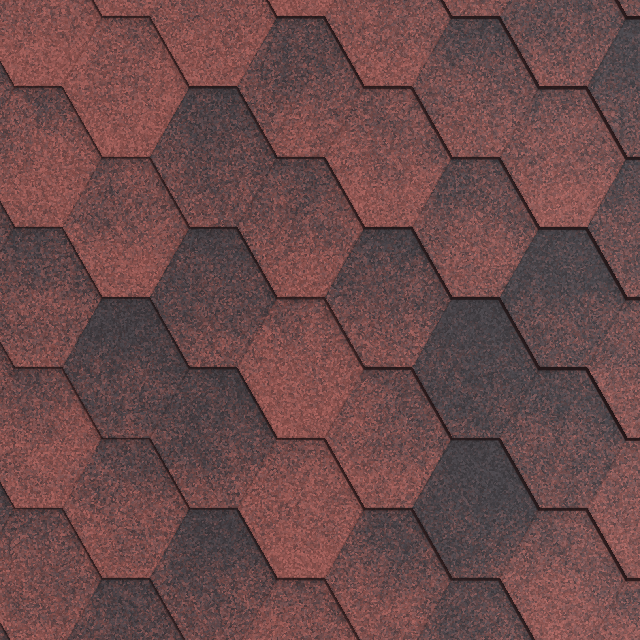
Write a three.js fragment shader that draws this texture.

```glsl
varying vec2 vUv;

float hash(vec2 p) {
  vec3 q = fract(p.xyx * vec3(0.1031, 0.1030, 0.0973));
  q += dot(q, q.yzx + 33.33);
  return fract((q.x + q.y) * q.z);
}

// Cellular noise: random value of the nearest granule, and distance to it
vec2 granule(vec2 p) {
  vec2 base = floor(p);
  vec2 nearest = vec2(0.0, 9.0);
  for (int j = -1; j <= 1; j++) {
    for (int i = -1; i <= 1; i++) {
      vec2 cell = base + vec2(float(i), float(j));
      vec2 seed = cell + vec2(hash(cell + 17.0), hash(cell + 71.0));
      float d = distance(p, seed);
      if (d < nearest.y) nearest = vec2(hash(cell + 5.0), d);
    }
  }
  return nearest;
}

// Soft blotches from layered, warped sines
float mottle(vec2 p, float seed) {
  float sum = 0.0, weight = 0.5;
  for (int i = 0; i < 4; i++) {
    p = mat2(0.8, 0.6, -0.6, 0.8) * p * 1.9 + seed;
    sum += weight * sin(p.x + 1.5 * sin(p.y * 0.8)) * sin(p.y + sin(p.x * 0.7));
    weight *= 0.65;
  }
  return sum;
}

void main() {
  vec2 pitch = vec2(0.1367, 0.2194);
  vec2 slantNormal = vec2(0.868, 0.496);

  // Staggered hexagonal tile that contains this point
  vec2 grid = (vUv - vec2(0.0605, 0.0970)) / pitch;
  vec2 tile = vec2(0.0), local = vec2(0.0);
  float inside = -9.0;
  for (int i = -1; i <= 1; i++) {
    float column = floor(grid.x + 0.5) + float(i);
    float stagger = 0.5 * mod(column, 2.0);
    vec2 center = vec2(column, floor(grid.y - stagger + 0.5) + stagger);
    vec2 offset = (grid - center) * pitch;
    float d = min(0.1097 - abs(offset.y), 0.0865 - dot(abs(offset), slantNormal));
    if (d > inside) {
      inside = d;
      tile = center;
      local = offset;
    }
  }

  // Red share: tone per tile, fading to slate toward the top
  float seed = hash(tile * 2.0 + 43.0);
  float redness = 0.17 + 0.72 * seed - 2.3 * local.y;
  redness -= 0.12 * smoothstep(0.5, 0.7, vUv.x);
  redness += 0.20 * mottle(vUv * 13.0, seed * 19.0);
  redness += 0.14 * (granule(vUv * 120.0).x - 0.5);

  // Mineral granules
  vec2 grain = granule(vUv * 340.0);
  float redGrain = smoothstep(-0.1, 1.1, redness + 0.55 * (grain.x - 0.5));
  vec3 slate = vec3(0.265, 0.245, 0.262);
  vec3 brick = vec3(0.590, 0.345, 0.325);
  vec3 color = mix(slate, brick, redGrain);
  color *= 0.87 + 0.32 * fract(grain.x * 7.31) - 0.10 * grain.y;
  color += vec3(0.022, 0.030, 0.032) * smoothstep(0.4, 1.0, vUv.x);

  // Faint seam on the other slanted edges
  color *= 1.0 - 0.12 * (1.0 - smoothstep(0.0005, 0.0025, inside));

  // Shadow below the top and upper right edges, deeper to the right
  float edge = min(0.1097 - local.y, 0.0865 - dot(local, slantNormal));
  float width = mix(0.0022, 0.0050, vUv.x);
  float line = 1.0 - smoothstep(width - 0.0010, width + 0.0014, edge);
  float depth = mix(0.60, 0.92, vUv.x) * (0.85 + 0.15 * hash(tile * 2.0 + 9.0));
  color *= 1.0 - 0.26 * exp(-edge / 0.007);
  color = mix(color, vec3(0.125, 0.075, 0.080), line * depth);

  gl_FragColor = vec4(color, 1.0);
}
```
